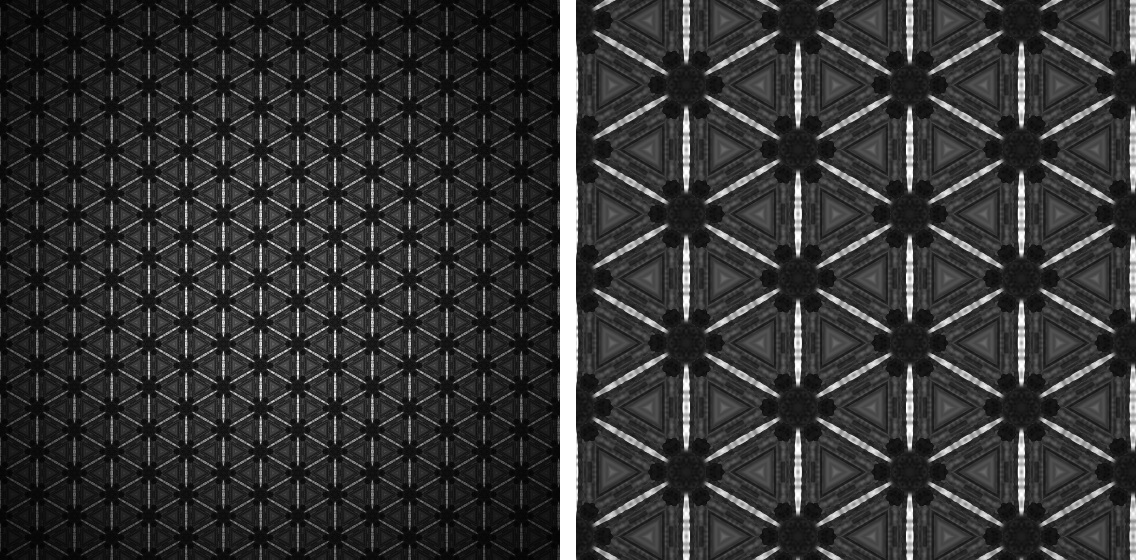
Left: the whole. Right: its middle third, enlarged.
Write a WebGL 1 fragment shader that draws this pattern.

```glsl
precision highp float;

uniform vec2 u_resolution;

float hash(vec2 p) {
    vec3 q = fract(p.xyx * vec3(0.1031, 0.1030, 0.0973));
    q += dot(q, q.yzx + 33.33);
    return fract((q.x + q.y) * q.z);
}

float noise(vec2 p) {
    vec2 i = floor(p);
    vec2 f = fract(p);
    f = f * f * (3.0 - 2.0 * f);
    return mix(mix(hash(i), hash(i + vec2(1.0, 0.0)), f.x),
               mix(hash(i + vec2(0.0, 1.0)), hash(i + 1.0), f.x), f.y);
}

// Soft coverage of the region where the distance is negative
float fill(float dist, float soft) {
    return 1.0 - smoothstep(-soft, soft, dist);
}

void main() {
    vec2 uv = gl_FragCoord.xy / u_resolution;
    vec2 p = vec2(uv.x, 1.0 - uv.y) / 0.0665;
    float px = 1.0 / (0.0665 * min(u_resolution.x, u_resolution.y));

    // Distances to the three sides of the enclosing triangle; they sum to 1
    vec3 side = fract(vec3(p.x, dot(p, vec2(-0.5, 0.8660254)), dot(p, vec2(-0.5, -0.8660254))));
    if (side.x + side.y + side.z > 1.5) side = 1.0 - side;

    // Mirror fold: edge is the nearest side, along runs from its middle to a node
    float edge = min(side.x, min(side.y, side.z));
    float far = max(side.x, max(side.y, side.z));
    float along = far - (1.0 - edge - far);
    vec2 fromNode = vec2(edge, (1.0 - along) * 0.57735);
    float grain = noise(vec2(edge * 44.0, along * 26.0));

    // Concentric triangles, slightly wavy toward the sides
    float wave = 0.012 * (noise(vec2(along * 9.0, edge * 8.0)) - 0.5);
    float rings = 0.5 + 0.5 * cos((edge + wave) * 6.28318 / 0.066);
    rings = mix(rings, 0.5, smoothstep(0.025, 0.05, px));
    float tone = 0.18 + 0.13 * rings + 0.1 * (grain - 0.5);
    float core = smoothstep(0.2, 0.24, edge);
    tone = mix(tone, 0.2 + 0.1 * rings + 0.1 * smoothstep(0.25, 0.32, edge), core);
    tone *= 1.0 - 0.6 * fill(abs(edge - 0.205) - 0.011, px * 0.6);

    // Faint worn marks beside the middle of each side
    float marks = fill(abs(edge - 0.135) - 0.02, px * 0.7) * fill(along - 0.28, 0.06);
    tone *= 1.0 - 0.5 * marks * smoothstep(0.35, 0.6, noise(vec2(along * 16.0, 3.5)));

    // Dark borders, speckled node centres and six lobes between the spokes
    float border = fill(edge - 0.06 - 0.035 * grain, px * 0.7);
    tone = mix(tone, 0.09 + 0.13 * grain, border);
    float disc = fill(length(fromNode) - 0.15 - 0.05 * grain, px);
    tone = mix(tone, 0.06 + 0.1 * grain, disc);
    float lobe = length(fromNode - 0.26 * vec2(0.5, 0.8660254)) - 0.06 - 0.04 * grain;
    tone = mix(tone, 0.03 + 0.07 * grain, fill(lobe, px * 0.8));

    // Narrow beaded streaks, strongest on upright sides, fading into the nodes
    float upright = step(side.x, edge + 0.0001);
    float bead = noise(vec2(along * 17.0, edge * 30.0));
    float halfWidth = mix(0.026, 0.03, upright) * (1.0 - 0.45 * smoothstep(0.2, 0.75, along));
    halfWidth += 0.008 * (bead - 0.5);
    float streak = fill(edge - halfWidth, px * 0.55) * fill(along - 0.64, 0.08);
    float glint = mix(0.8, 0.94, upright) * (0.65 + 0.5 * bead);
    tone = mix(tone, glint, streak);

    // Vignette
    float vignette = mix(1.04, 0.22, smoothstep(0.07, 0.75, length(uv - 0.5)));
    gl_FragColor = vec4(vec3(clamp(tone * vignette, 0.0, 1.0)), 1.0);
}
```
